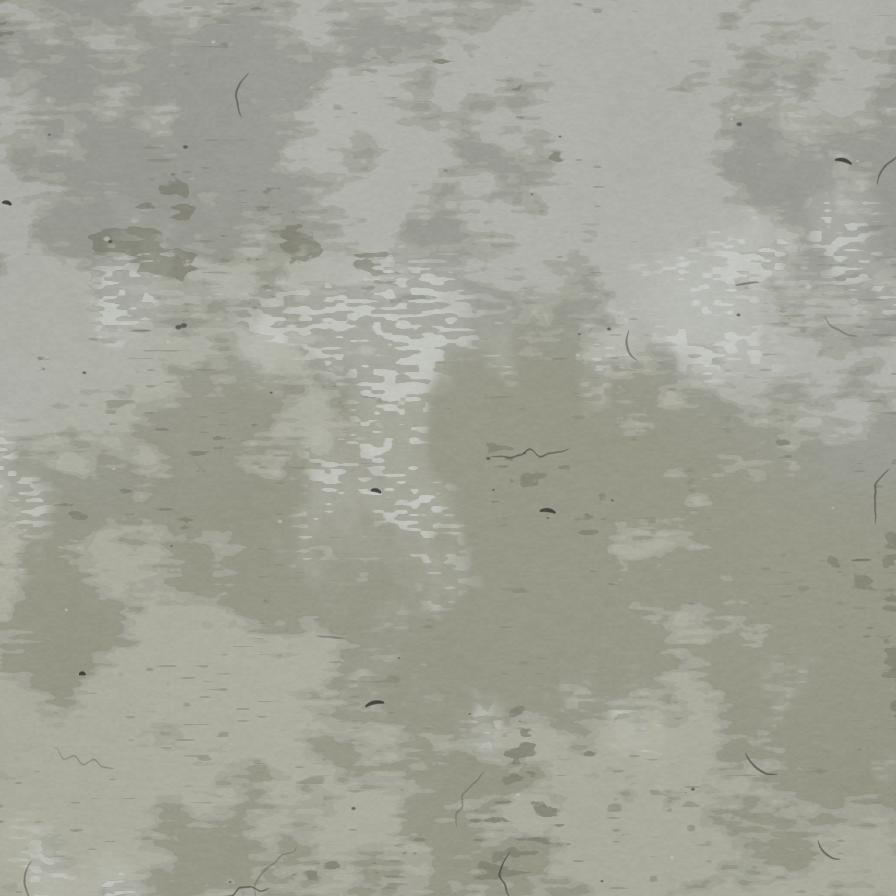
Write a Shadertoy shader that draws this texture.

```glsl
// Weathered grey-green plaster: ragged worn layers, brushed streaks, pale rubs, cracks and chips.

const vec3 PALE_COOL = vec3(0.685, 0.69, 0.665);
const vec3 PALE_WARM = vec3(0.672, 0.674, 0.618);
const vec3 THIN_WASH = vec3(0.632, 0.634, 0.59);
const vec3 MID_COOL = vec3(0.598, 0.605, 0.575);
const vec3 MID_WARM = vec3(0.588, 0.588, 0.53);
const vec3 STAIN = vec3(0.495, 0.497, 0.44);
const vec3 CHALK = vec3(0.79, 0.80, 0.78);
const vec3 INK = vec3(0.20, 0.21, 0.19);

const float EDGE = 0.014;          // softness of layer edges
const float THIN_REACH = 0.055;    // how far the thin wash extends past the patches
const vec2 STREAK_SCALE = vec2(32.0, 190.0);
const float GRAIN = 0.022;
const int CRACKS = 18;
const int CHIPS = 6;
const int SPECKS = 40;

float hash(vec2 p) {
    return fract(sin(dot(p, vec2(12.9898, 78.233))) * 43758.5453);
}

vec2 hash2(float n) {
    return vec2(hash(vec2(n, 1.7)), hash(vec2(n, 9.2)));
}

float noise(vec2 p) {
    vec2 i = floor(p), f = fract(p);
    f = f * f * (3.0 - 2.0 * f);
    return mix(mix(hash(i), hash(i + vec2(1, 0)), f.x),
               mix(hash(i + vec2(0, 1)), hash(i + vec2(1, 1)), f.x), f.y);
}

// Fractal noise centred on zero
float fbm(vec2 p) {
    float sum = 0.0, amp = 0.5;
    for (int i = 0; i < 5; i++) {
        sum += amp * (noise(p) - 0.5);
        p = mat2(1.6, 1.2, -1.2, 1.6) * p + 7.3;
        amp *= 0.55;
    }
    return sum;
}

float bell(float x, float centre, float width) {
    float d = (x - centre) / width;
    return exp(-d * d);
}

float layer(float field, float level) {
    return smoothstep(level - EDGE, level + EDGE, field);
}

// Tapered, bent stroke; returns coverage
float stroke(vec2 p, float angle, float halfLength, float width, float bend, float seed) {
    float c = cos(angle), s = sin(angle);
    p = mat2(c, -s, s, c) * p;
    float t = p.x / halfLength;
    p.y += bend * halfLength * (t * t - 0.4);
    p.y += 0.012 * (noise(vec2(p.x * 90.0, seed)) - 0.5) * smoothstep(0.01, 0.05, halfLength);
    float px = 1.0 / iResolution.y;
    float w = width * sqrt(max(1.0 - t * t, 0.0));
    return smoothstep(px, -px, abs(p.y) - w) * smoothstep(1.0, 0.85, abs(t));
}

void mainImage(out vec4 fragColor, in vec2 fragCoord) {
    vec2 uv = fragCoord / iResolution.y;
    float px = 1.0 / iResolution.y;

    // Horizontal brush streaks and ragged patch field
    float streak = noise(uv * STREAK_SCALE) - 0.5;
    float fineStreak = noise(uv * STREAK_SCALE * vec2(2.3, 1.3) + 31.0) - 0.5;
    float ragged = fbm(uv * vec2(17.0, 23.0) + 4.0);
    float field = 0.75 * fbm(uv * vec2(4.2, 3.6) + 11.0) + 0.42 * ragged
                + 0.11 * streak + 0.07 * fineStreak;
    field += 0.22 * bell(uv.y, 0.37, 0.18) + 0.07 * bell(uv.y, 0.95, 0.12) - 0.085;

    // Worn layers: cool above, warm below
    float cool = smoothstep(0.42, 0.66, uv.y + 0.5 * fbm(uv * 3.0 + 40.0));
    vec3 color = mix(PALE_WARM, PALE_COOL, cool);
    color = mix(color, THIN_WASH, 0.85 * layer(field, -THIN_REACH));
    color = mix(color, mix(MID_WARM, MID_COOL, cool), layer(field, 0.0));

    // Dark stains inside the patches, and short dark dashes
    float stain = 0.55 * fbm(uv * 7.0 + 63.0) + 0.5 * fbm(uv * vec2(24.0, 34.0) + 90.0)
                + 0.14 * streak + 0.25 * min(field, 0.2);
    color = mix(color, STAIN, 0.75 * layer(stain, 0.2));
    float dash = noise(uv * vec2(48.0, 230.0) + 150.0) + 0.5 * fbm(uv * 9.0 + 20.0);
    color = mix(color, STAIN, 0.45 * smoothstep(0.9, 1.0, dash));

    // Chalky rubs broken up by the streaks
    float rub = fbm(uv * vec2(6.5, 4.5) + 75.0) + 0.12 * bell(uv.y, 0.64, 0.14);
    float rubGlow = smoothstep(0.14, 0.34, rub);
    color = mix(color, CHALK, 0.3 * rubGlow);
    color = mix(color, CHALK, 0.75 * rubGlow * layer(0.3 * fineStreak + 0.35 * ragged, 0.06));

    // Hairline cracks
    for (int i = 0; i < CRACKS; i++) {
        float n = float(i) + 3.0;
        vec2 shape = hash2(n + 50.0);
        float angle = mix(-0.7, 2.0, shape.x * shape.x);
        float size = mix(0.012, 0.055, shape.y * shape.y);
        float crack = stroke(uv - hash2(n), angle, size, 0.0011, shape.x - 0.5, n);
        color = mix(color, INK, crack * mix(0.25, 0.6, hash(vec2(n, 4.0))));
    }

    // Solid dark chips
    for (int i = 0; i < CHIPS; i++) {
        float n = float(i) + 120.0;
        vec2 shape = hash2(n + 50.0);
        float chip = stroke(uv - hash2(n), 0.6 * (shape.x - 0.6), mix(0.004, 0.012, shape.y),
                            0.0022, 0.25, n);
        color = mix(color, INK, 0.85 * chip);
    }

    // Small dark and pale specks
    for (int i = 0; i < SPECKS; i++) {
        float n = float(i) + 200.0;
        vec2 shape = hash2(n + 70.0);
        vec2 d = (uv - hash2(n)) * vec2(0.75, 1.0);
        float radius = mix(0.0008, 0.0026, shape.x * shape.x);
        float speck = smoothstep(px, -px, length(d) - radius);
        color = mix(color, shape.y < 0.75 ? INK : CHALK, 0.6 * speck);
    }

    // Broad tone drift and fine surface grain
    color += 0.045 * fbm(uv * 2.5 + 130.0);
    color += GRAIN * (noise(uv * vec2(260.0, 420.0)) - 0.5) + 0.014 * fineStreak;

    fragColor = vec4(color, 1.0);
}
```
